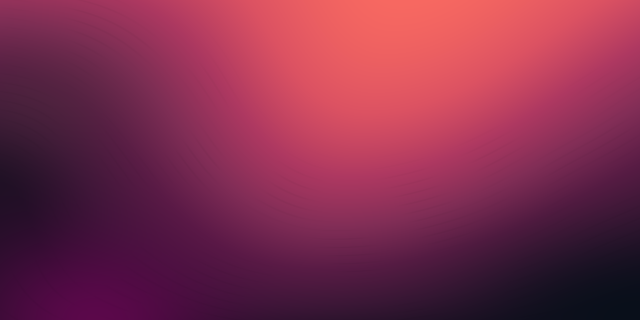
Give the GLSL for this background, as a WebGL 2 fragment shader.

```glsl
#version 300 es
precision highp float;
// Dusk gradient: a scalar heat field, hottest along a ridge leaning to the upper right,
// is coloured through a plum-to-coral ramp. Soft pools tint the corners and the left side,
// and faint broken contour lines follow the levels of the heat field.

#define RIDGE_FOOT 0.48        // ridge position at the bottom edge
#define RIDGE_LEAN 0.15        // shift of the ridge towards the top
#define RIDGE_LEFT 0.35        // falloff width left of the ridge
#define RIDGE_RIGHT 0.45       // falloff width right of the ridge
#define SHADOW_DEPTH 0.8       // heat removed at the left edge
#define CONTOURS 5.0           // contour lines per ramp step
#define CONTOUR_WIDTH 0.004    // in canvas heights
#define CONTOUR_STRENGTH 0.035

uniform vec2 u_resolution;
out vec4 fragColor;

const int STEPS = 6;
const vec3 RAMP[STEPS + 1] = vec3[](
    vec3(0.10, 0.06, 0.13), vec3(0.23, 0.09, 0.21), vec3(0.35, 0.11, 0.27),
    vec3(0.51, 0.18, 0.34), vec3(0.68, 0.22, 0.38), vec3(0.86, 0.32, 0.385),
    vec3(0.97, 0.41, 0.38));
const vec3 MAGENTA = vec3(0.37, 0.03, 0.30);
const vec3 NAVY = vec3(0.03, 0.06, 0.10);
const vec3 MAUVE = vec3(0.31, 0.17, 0.24);

// Soft elliptical spot, 1 at its centre
float pool(vec2 uv, vec2 centre, vec2 radius) {
    vec2 d = (uv - centre) / radius;
    return exp(-dot(d, d));
}

vec2 hashGradient(vec2 cell) {
    float angle = 6.2832 * fract(sin(dot(cell, vec2(127.1, 311.7))) * 4375.85);
    return vec2(cos(angle), sin(angle));
}

float gradientNoise(vec2 p) {
    vec2 i = floor(p), f = fract(p);
    vec2 s = f * f * f * (f * (f * 6.0 - 15.0) + 10.0);
    vec2 e = vec2(1.0, 0.0);
    float bottom = mix(dot(hashGradient(i), f),
                       dot(hashGradient(i + e), f - e), s.x);
    float top = mix(dot(hashGradient(i + e.yx), f - e.yx),
                    dot(hashGradient(i + 1.0), f - 1.0), s.x);
    return mix(bottom, top, s.y);
}

// Heat in ramp steps: vertical profiles of flank and ridge, blended across
float heatField(vec2 uv) {
    float y = uv.y;
    float flank = -0.7 + y * (1.6 + 2.5 * y);
    float crest = 0.6 + y * (9.4 - 4.0 * y);
    float offset = uv.x - RIDGE_FOOT - RIDGE_LEAN * y;
    float t = offset / (offset < 0.0 ? RIDGE_LEFT : RIDGE_RIGHT);
    float shadow = SHADOW_DEPTH * pool(uv, vec2(0.0, 0.48), vec2(0.14, 0.30));
    return mix(flank, crest, exp(-t * t)) - shadow;
}

vec3 rampColor(float heat) {
    vec3 color = RAMP[0];
    for (int i = 0; i < STEPS; i++)
        color += (RAMP[i + 1] - RAMP[i]) * clamp(heat - float(i), 0.0, 1.0);
    return color;
}

// Thin lines at even heat levels, broken up by noise
float contourLines(float heat, vec2 p) {
    float level = heat * CONTOURS + 0.4 * gradientNoise(p * 3.0);
    float slope = max(fwidth(level), 1e-5);
    float distanceToLine = abs(fract(level) - 0.5) / slope;
    float width = max(CONTOUR_WIDTH * u_resolution.y, 1.0);
    float line = 1.0 - smoothstep(0.0, width, distanceToLine);
    return line * smoothstep(-0.1, 0.4, gradientNoise(p * 5.0 + 17.0));
}

void main() {
    vec2 uv = gl_FragCoord.xy / u_resolution;
    vec2 p = gl_FragCoord.xy / u_resolution.y;
    float heat = heatField(uv);
    vec3 color = rampColor(heat);

    // Tinted pools
    color = mix(color, MAUVE, 0.45 * pool(uv, vec2(0.07, 0.70), vec2(0.15, 0.20)));
    color = mix(color, MAGENTA, 0.95 * pool(uv, vec2(0.15, 0.0), vec2(0.20, 0.28)));
    color = mix(color, NAVY, 0.95 * pool(uv, vec2(1.0, 0.0), vec2(0.24, 0.25)));

    // Contours fade out in the hottest area
    float fade = 1.0 - smoothstep(3.5, 4.6, heat);
    color *= 1.0 - CONTOUR_STRENGTH * fade * contourLines(heat, p);
    fragColor = vec4(color, 1.0);
}
```
